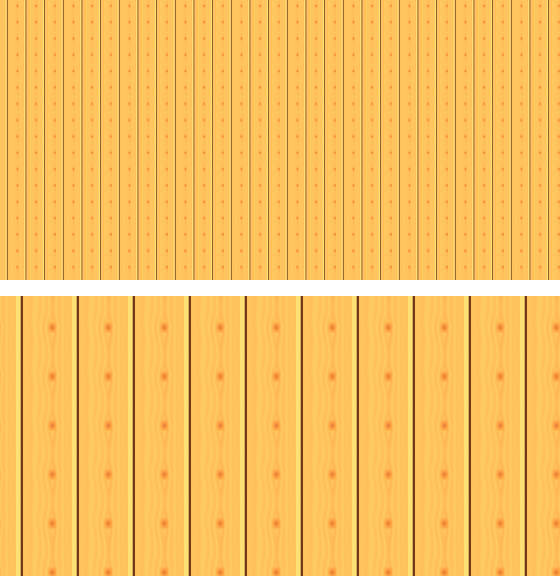
Top: the whole. Bottom: its middle third, enlarged.
This texture is drawn by a WebGL 2 fragment shader. Its source:

```glsl
#version 300 es
precision highp float;
uniform vec2 u_resolution;
out vec4 fragColor;

float hash(float n) {
  n = fract(n * 0.1031);
  n *= n + 33.33;
  return fract(n * (n + n));
}

float noise(float x) {
  float i = floor(x);
  return mix(hash(i), hash(i + 1.0), smoothstep(0.0, 1.0, x - i));
}

// Share of a sample of width w, centred on x, that lies between a and b
float band(float x, float a, float b, float w) {
  return clamp((min(x + 0.5 * w, b) - max(x - 0.5 * w, a)) / w, 0.0, 1.0);
}

// One board: p in board units, w is the sample width
vec3 board(vec2 p, float w) {
  vec2 cell = fract(p - vec2(0.39, 0.286));
  vec2 d = cell - vec2(0.545, 0.5);

  // Grain runs upright and bows outward around the knot
  float bulge = 0.09 * exp(-20.0 * d.y * d.y - 6.0 * abs(d.x));
  float sway = 0.012 * sin(6.28318 * d.y + 9.0 * d.x);
  float u = abs(d.x) - bulge + sway;
  float side = d.x < 0.0 ? 40.0 : 70.0;
  float streak = noise(u * 13.0 + side);
  float lines = 0.5 + 0.5 * cos(u * 55.0);
  float heart = smoothstep(0.36, 0.2, abs(d.x));
  float grain = mix(streak * 0.7, 0.45 * streak + 0.55 * lines, heart);
  vec3 color = mix(vec3(1.0, 0.795, 0.385), vec3(1.0, 0.715, 0.32), grain);

  // Knot with a darker core
  float r = length(d / vec2(0.075, 0.115));
  color = mix(color, vec3(1.0, 0.61, 0.25), 0.85 * smoothstep(1.15, 0.65, r));
  color = mix(color, vec3(0.87, 0.46, 0.19), 0.7 * smoothstep(0.6, 0.2, r));

  // Lit edge on the left of the dark seam, wrapped across the cell border
  float x = fract(cell.x + 0.5) - 0.5;
  color = mix(color, vec3(0.99, 0.88, 0.45), band(x, -0.105, -0.02, w));
  return mix(color, vec3(0.42, 0.21, 0.09), band(x, -0.02, 0.02, w));
}

void main() {
  // 15 boards and 17.143 knots per canvas height, averaged over 4 x 4 samples
  vec2 scale = vec2(15.0, 120.0 / 7.0) / u_resolution.y;
  vec3 sum = vec3(0.0);
  for (int j = 0; j < 4; j++) {
    for (int i = 0; i < 4; i++) {
      vec2 offset = (vec2(i, j) + 0.5) / 4.0 - 0.5;
      sum += board((gl_FragCoord.xy + offset) * scale, scale.x / 4.0);
    }
  }
  fragColor = vec4(sum / 16.0, 1.0);
}
```
